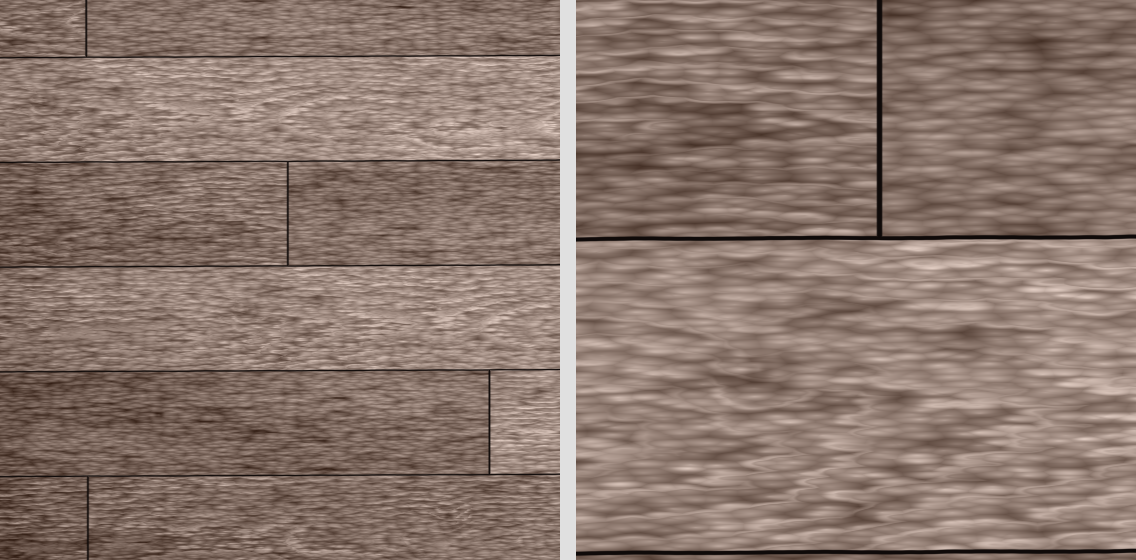
Left, the full canvas; right, a detail of the centre.
This texture is drawn by a Shadertoy shader. Its source:

```glsl
float hash(vec2 p) {
    return fract(sin(dot(p, vec2(127.1, 311.7))) * 43758.5);
}

// Cellular noise: distance to the nearest scattered point
float cells(vec2 p) {
    vec2 cell = floor(p);
    float nearest = 2.0;
    for (int j = -1; j <= 1; j++)
    for (int i = -1; i <= 1; i++) {
        vec2 id = cell + vec2(i, j);
        vec2 point = id + vec2(hash(id), hash(id + 57.3));
        nearest = min(nearest, length(point - p));
    }
    return nearest;
}

// Layered sines, roughly -0.9 to 0.9
float waves(vec2 p) {
    float sum = 0.0, amp = 0.5;
    for (int i = 0; i < 4; i++) {
        sum += amp * sin(p.x + 1.7 * sin(p.y));
        p = mat2(1.6, 1.2, -1.2, 1.6) * p + 2.3;
        amp *= 0.5;
    }
    return sum;
}

void mainImage(out vec4 fragColor, in vec2 fragCoord) {
    vec2 uv = fragCoord / iResolution.xy;
    float px = 1.0 / iResolution.y;

    // Plank rows, tilted very slightly
    float rowHeight = 0.187, plankLength = 1.6;
    float y = uv.y - 0.004 * uv.x + 0.0004 * waves(vec2(uv.x * 60.0, 1.0));
    float level = (y - 0.149) / rowHeight + 1.0;
    float row = floor(level);
    float v = fract(level) - 0.5;

    // Staggered end joints
    float odd = mod(row, 2.0);
    float along = uv.x - (0.157 - 0.18 * row + 0.897 * odd);
    float plank = floor(along / plankLength);
    float u = along - plank * plankLength;

    // Each plank is plain or figured, pale or dark
    bool isOdd = odd > 0.5, first = plank > -0.5, rowOne = row == 1.0;
    float plain = isOdd && first != rowOne ? 1.0 : 0.0;
    float pale = (!isOdd && row > 0.0) || (rowOne && first) ? 1.0 : 0.0;
    float seed = 9.0 * hash(vec2(isOdd ? row : min(row, 2.0), plank));

    // Fibres at two scales
    float coarse = 0.47 - cells(vec2(u * 14.0, v * 24.0) + seed * 7.0);
    float fine = 0.47 - cells(vec2(u * 45.0, v * 45.0) + seed * 11.0);

    // Growth rings cut at varying depth form nested arches
    vec2 knot = (vec2(u, v) - vec2(mix(0.645, 1.01, odd), 0.085)) / vec2(0.016, 0.1);
    float knotCore = exp(-dot(knot, knot));
    float axis = -0.15 + 0.12 * waves(vec2(u * 3.0, seed));
    float depth = 0.3 + 0.45 * waves(vec2(u * 2.5 + 0.06 * coarse, seed + 2.0));
    float rings = 14.0 * length(vec2(1.4 * (v - axis), depth));
    rings += 1.6 * exp(-0.25 * dot(knot, knot)) + 0.5 * coarse + 0.4 * fine;
    float phase = fract(rings);
    float ringLine = smoothstep(0.45, 0.8, phase) * (1.0 - smoothstep(0.85, 1.0, phase));
    float ringFade = 0.65 + 0.5 * waves(vec2(u * 9.0, v * 7.0 + seed));

    // Lightness: plank tone, uneven light, stain, grain
    float tone = 0.42 + 0.05 * uv.y + 0.06 * uv.x + 0.07 * pale;
    tone += 0.03 * (hash(vec2(row, plank + 4.0)) - 0.5);
    tone -= 0.09 * exp(-6.0 * uv.x) * (1.0 - 0.6 * uv.y);
    tone += mix(0.03, 0.065, plain) * waves(vec2(u * 4.0 + seed, v * 6.0 + 0.6 * coarse));
    tone += 0.22 * coarse + 0.24 * fine;
    tone += mix(0.15, 0.03, plain) * ringLine * ringFade;
    tone -= 0.13 * knotCore * (0.6 + 0.4 * sin(6.0 * length(knot)));

    // Short dark splits in the plain planks
    float split = cells(vec2(u * 1.5, v * 4.7) + seed * 3.0 + 0.06 * coarse);
    tone -= 0.16 * plain * (1.0 - smoothstep(0.02, 0.09, split));

    vec3 wood = max(tone, 0.14) - vec3(0.0, 0.08, 0.12);

    // Dark gaps between planks
    float gap = min((0.5 - abs(v)) * rowHeight, 0.75 * min(u, plankLength - u));
    float gapMask = 1.0 - smoothstep(0.0012 - 0.8 * px, 0.0012 + 0.8 * px, gap);
    vec3 color = mix(wood, vec3(0.06, 0.04, 0.035), gapMask);
    fragColor = vec4(clamp(color, 0.0, 1.0), 1.0);
}
```
